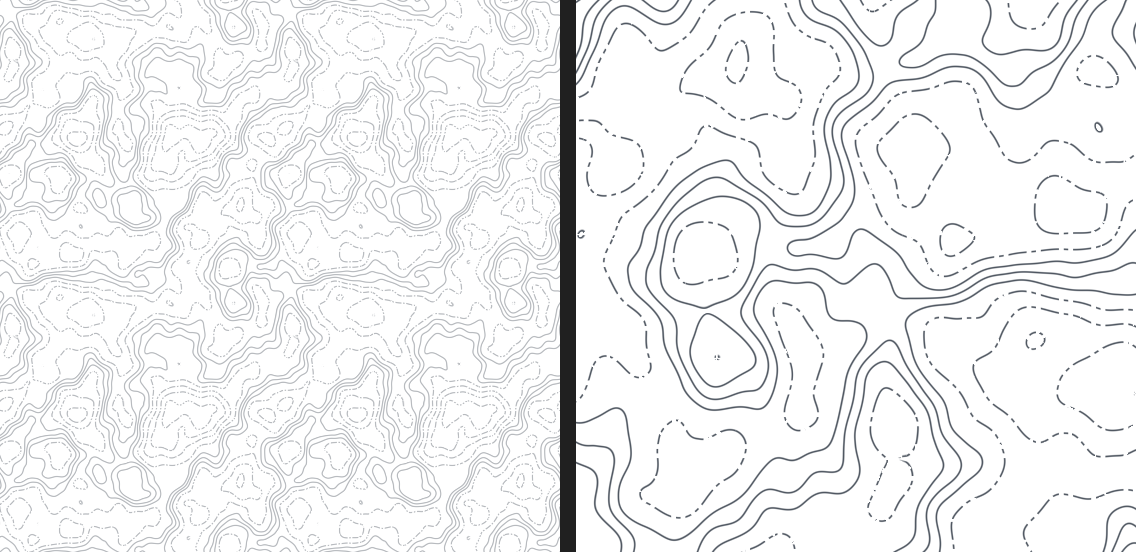
Left: the whole. Right: its middle third, enlarged.
Reproduce this pattern procedurally as a WebGL 2 fragment shader.

```glsl
#version 300 es
precision highp float;
precision highp int;

#define REPEATS 2.0
#define BASE_CELLS vec2(4.0, 3.0)
#define ROUGHNESS 0.37
#define LEVEL_STEP 0.118
#define SOLID_LEVELS 1.5
#define LINE_WIDTH 0.00074
#define DASH_COUNT 26.0
#define DASH_HALF 0.28
#define DOT_HALF 0.07
#define SEED 37u
#define PAPER vec3(1.0)
#define INK vec3(0.31, 0.34, 0.38)

uniform vec2 u_resolution;
out vec4 fragColor;

const float TAU = 6.28319;

// Integer hash of a cell, returned in 0..1
float hash(uvec3 v) {
    v = v * 1664525u + 1013904223u;
    v.x += v.y * v.z;
    v.y += v.z * v.x;
    v.z += v.x * v.y;
    v ^= v >> 16u;
    v.x += v.y * v.z;
    return float(v.x >> 8u) / 16777216.0;
}

// Slope of one lattice corner, wrapped to the tile
float corner(vec2 cell, vec2 offset, vec2 period, uint layer) {
    uvec2 wrapped = uvec2(mod(cell, period));
    float angle = TAU * hash(uvec3(wrapped, layer + SEED));
    return dot(vec2(cos(angle), sin(angle)), offset);
}

float gradientNoise(vec2 p, vec2 period, uint layer) {
    vec2 cell = floor(p), f = p - cell;
    vec2 s = f * f * f * (f * (f * 6.0 - 15.0) + 10.0);
    vec2 right = vec2(1, 0), up = vec2(0, 1);
    float low = mix(corner(cell, f, period, layer),
                    corner(cell + right, f - right, period, layer), s.x);
    float high = mix(corner(cell + up, f - up, period, layer),
                     corner(cell + 1.0, f - 1.0, period, layer), s.x);
    return mix(low, high, s.y);
}

// Terrain height, counted in contour levels
float terrain(vec2 tile) {
    float height = 0.0, amplitude = 1.0;
    vec2 period = BASE_CELLS;
    for (uint layer = 0u; layer < 3u; layer++) {
        height += amplitude * gradientNoise(tile * period, period, layer);
        amplitude *= ROUGHNESS;
        period = period * 2.0 + vec2(0, 1);
    }
    height /= LEVEL_STEP;
    // Steeper flanks draw the middle levels together
    return height + 0.8 * height / (1.0 + 0.5 * height * height);
}

// Dash and dot mask, striped across the nearest of eight directions
float dashDot(vec2 tile, vec2 tangent, float pixel) {
    float octant = round(atan(tangent.y, tangent.x) / TAU * 8.0) * TAU / 8.0;
    vec2 direction = round(vec2(cos(octant), sin(octant)));
    float frequency = round(DASH_COUNT / length(direction));
    float x = abs(fract(dot(tile, direction) * frequency) - 0.5);
    float soft = 0.6 * pixel * DASH_COUNT;
    float dash = smoothstep(-soft, soft, x - 0.5 + DASH_HALF);
    float dots = smoothstep(-soft, soft, DOT_HALF - x);
    return max(dash, dots);
}

void main() {
    vec2 tile = fract(gl_FragCoord.xy / u_resolution * REPEATS);
    float pixel = REPEATS / u_resolution.y;

    // Height and slope
    const float eps = 0.001;
    float height = terrain(tile);
    vec2 slope = vec2(terrain(tile + vec2(eps, 0)),
                      terrain(tile + vec2(0, eps))) - height;
    slope /= eps;
    float steepness = length(slope);

    // Distance to the nearest contour
    float level = round(height);
    float distance = abs(height - level) / max(steepness, 0.01);

    // Thin stroke, faded when narrower than a pixel and on flat summits
    float width = LINE_WIDTH * REPEATS;
    float inner = max(0.5 * width - pixel, 0.0);
    float stroke = 1.0 - smoothstep(inner, 0.5 * width + pixel, distance);
    stroke *= min(width / pixel, 1.0) * smoothstep(0.5, 4.0, steepness);

    // Middle levels are solid, peaks and basins are dashed
    if (abs(level) > SOLID_LEVELS) {
        stroke *= dashDot(tile, vec2(-slope.y, slope.x) + 1e-5, pixel);
    }
    fragColor = vec4(mix(PAPER, INK, stroke), 1.0);
}
```
